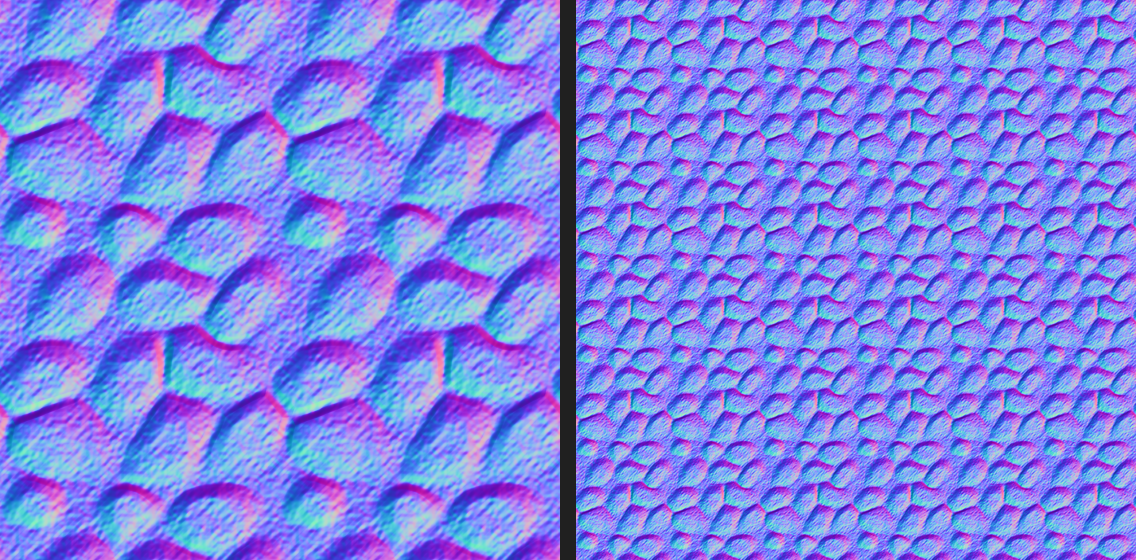
Left: one tile. Right: repeated 3 by 3.
Write a three.js fragment shader that draws this texture map.

```glsl
// Normal map of rounded, slanted stones with a diagonal fibrous grain.
// A wrapped, jittered grid of ellipses forms a height field, whose slopes
// are encoded as colour. One block of stones repeats twice each way.
varying vec2 vUv;

const float REPEATS = 2.0;
const vec2 GRID = vec2(3.0, 4.0);      // stones per block
const vec2 RADII = vec2(0.18, 0.122);  // mean half axes, in blocks
const float STONE_HEIGHT = 0.064;
const float SLOPE_STEP = 0.0025;
const float PI = 3.14159;

float hash(vec2 p) {
  return fract(sin(dot(p, vec2(127.1, 311.7))) * 43758.5453);
}

// Value noise that wraps after a whole number of cells
float wrapNoise(vec2 p, float period) {
  vec2 i = mod(floor(p), period);
  vec2 j = mod(i + 1.0, period);
  vec2 f = fract(p);
  f = f * f * (3.0 - 2.0 * f);
  float low = mix(hash(i), hash(vec2(j.x, i.y)), f.x);
  float high = mix(hash(vec2(i.x, j.y)), hash(j), f.x);
  return mix(low, high, f.y);
}

// Distance in an ellipse's own axes: 0 at its centre, 1 on its rim
float ellipseDistance(vec2 offset, vec2 radii, float angle) {
  vec2 axis = vec2(cos(angle), sin(angle));
  vec2 local = vec2(dot(offset, axis), dot(offset, vec2(-axis.y, axis.x)));
  return length(local / radii);
}

// Domes parted by creases, each tipped down to the lower right
float stones(vec2 p) {
  vec2 cell = floor(p * GRID);
  float nearest = 9.0;
  float second = 9.0;
  vec2 fromCentre = vec2(0.0);
  for (int y = -1; y <= 1; y++) {
    for (int x = -1; x <= 1; x++) {
      vec2 id = cell + vec2(float(x), float(y));
      vec2 key = mod(id, GRID) + 1.0;
      vec2 jitter = vec2(hash(key), hash(key + 17.0)) - 0.5;
      jitter *= vec2(0.3, 0.28);
      jitter.x -= 0.15 * cos(PI * id.y);
      vec2 offset = p - (id + 0.5 + jitter) / GRID;
      float size = mix(0.7, 1.15, hash(key + 31.0));
      float angle = mix(-0.35, 0.95, hash(key + 53.0));
      float d = ellipseDistance(offset, RADII * size, angle);
      if (d < nearest) {
        second = nearest;
        nearest = d;
        fromCentre = offset;
      } else {
        second = min(second, d);
      }
    }
  }
  float dome = 1.0 - smoothstep(0.35, 1.12, nearest);
  float crease = smoothstep(0.0, 0.4, second - nearest);
  float tilt = 1.0 + dot(fromCentre, vec2(-1.4, 4.6));
  return STONE_HEIGHT * dome * crease * tilt;
}

// Fibres rising to the right, fine grit and soft lumps
float grain(vec2 p) {
  vec2 along = vec2(24.0 * (p.x + p.y), 48.0 * (p.y - p.x));
  return 0.0085 * wrapNoise(along, 24.0)
       + 0.0055 * wrapNoise(p * 72.0, 72.0)
       + 0.018 * wrapNoise(p * 14.0, 14.0);
}

float surfaceHeight(vec2 p) {
  vec2 warp = vec2(wrapNoise(p * 8.0, 8.0), wrapNoise(p * 8.0 + 3.5, 8.0)) - 0.5;
  return stones(p + 0.055 * warp - vec2(0.0, 0.045)) + grain(p);
}

vec2 surfaceSlope(vec2 p) {
  vec2 e = vec2(SLOPE_STEP, 0.0);
  return vec2(surfaceHeight(p + e.xy) - surfaceHeight(p - e.xy),
              surfaceHeight(p + e.yx) - surfaceHeight(p - e.yx)) / (2.0 * SLOPE_STEP);
}

// Red rises on right-hand sides, green on lower sides
vec3 encodeNormal(vec2 slope) {
  return 0.5 + 0.5 * normalize(vec3(-slope.x, slope.y, 1.0));
}

void main() {
  vec2 slope = surfaceSlope(fract(vUv * REPEATS));
  gl_FragColor = vec4(encodeNormal(slope * vec2(0.92, 1.0)), 1.0);
}
```
